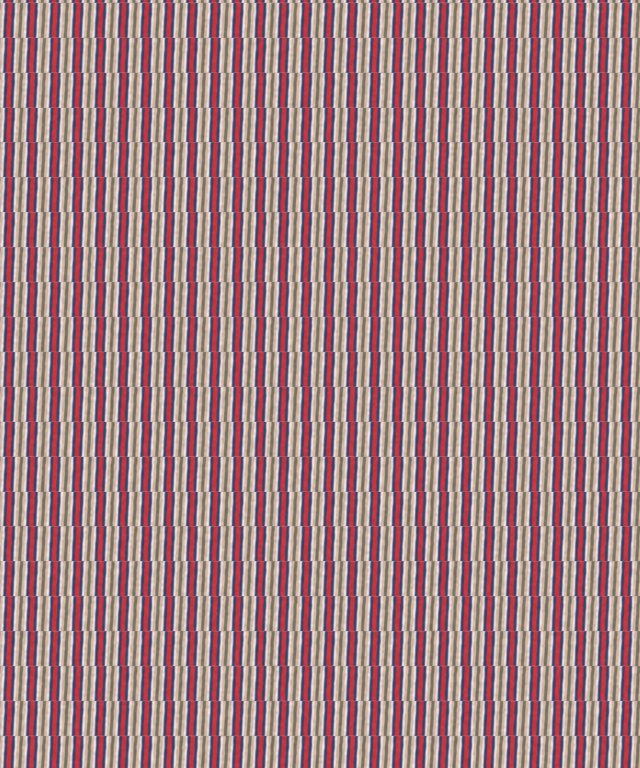
Reproduce this pattern procedurally as a WebGL 2 fragment shader.

```glsl
#version 300 es
precision highp float;
// Woven red, navy, white and tan stripes, leaning slightly and broken into offset rows.
uniform vec2 u_resolution;
out vec4 fragColor;

const vec2 REPEATS = vec2(28.0, 22.0);
const float TAU = 6.2831853;

float hash(vec2 p) {
  return fract(sin(dot(p, vec2(127.1, 311.7))) * 43758.5453);
}

// Value noise that wraps after a whole number of cells
float wrapNoise(vec2 p, vec2 period) {
  vec2 i = floor(p), f = fract(p);
  f = f * f * (3.0 - 2.0 * f);
  vec2 a = mod(i, period), b = mod(i + 1.0, period);
  return mix(mix(hash(a), hash(vec2(b.x, a.y)), f.x),
             mix(hash(vec2(a.x, b.y)), hash(b), f.x), f.y);
}

// Coverage of a stripe in a repeat of width one
float stripe(float u, float center, float halfWidth, float soft) {
  float d = abs(fract(u - center + 0.5) - 0.5);
  return 1.0 - smoothstep(halfWidth - soft, halfWidth + soft, d);
}

// Uneven stripe edge, the same in every row
float wobble(float v, float phase) {
  return 0.006 * sin(TAU * (2.0 * v + phase)) + 0.003 * sin(TAU * (3.0 * v - phase));
}

void main() {
  vec2 uv = gl_FragCoord.xy / u_resolution;
  vec2 cell = uv * REPEATS + vec2(0.0, 0.08);
  float v = fract(cell.y);
  vec2 pixel = REPEATS / u_resolution;
  float soft = max(0.042, 0.7 * pixel.x);

  // Lean to the right towards the top, restarting in each row
  float u = cell.x - 0.40 - 0.085 * (v - 0.5);

  vec3 beige = vec3(0.83, 0.71, 0.64);
  vec3 white = vec3(0.91, 0.87, 0.87);
  vec3 lavender = vec3(0.60, 0.58, 0.69);
  vec3 navy = vec3(0.19, 0.28, 0.43);
  vec3 maroon = vec3(0.42, 0.20, 0.25);
  vec3 red = vec3(0.75, 0.22, 0.27);
  vec3 olive = vec3(0.46, 0.45, 0.38);

  // Nested stripes around the red core
  vec3 color = beige;
  color = mix(color, white, stripe(u + wobble(v, 0.1), 0.0, 0.315, soft));
  color = mix(color, lavender, stripe(u + wobble(v, 0.4), 0.0, 0.235, soft));
  color = mix(color, navy, stripe(u + wobble(v, 0.4), 0.0, 0.205, soft));
  color = mix(color, maroon, stripe(u + wobble(v, 0.7), 0.0, 0.125, soft));
  color = mix(color, red, stripe(u + wobble(v, 0.7), 0.0, 0.10, soft));

  // Olive stripe in the middle of the beige
  color = mix(color, olive, stripe(u + wobble(v, 0.9), 0.5, 0.068, soft));

  // Faint dashes where the rows break
  float edge = min(v, 1.0 - v);
  float seam = 1.0 - smoothstep(0.0, max(0.03, pixel.y), edge);
  color = mix(color, vec3(0.66, 0.60, 0.63), 0.30 * seam);

  // Fine thread grain
  vec2 threads = REPEATS * vec2(8.0, 12.0);
  float grain = wrapNoise(uv * threads, threads) - 0.5;
  color *= 1.0 + 0.12 * grain;

  fragColor = vec4(clamp(color, 0.0, 1.0), 1.0);
}
```
